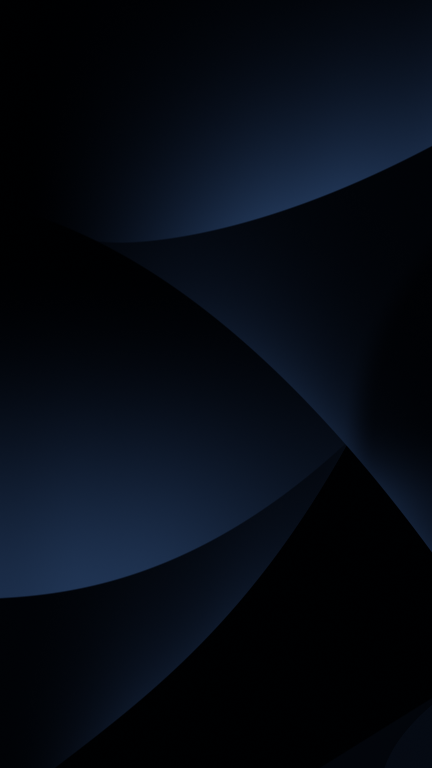
Write a Shadertoy shader that draws this background.

```glsl
float cover(float d) {
    float w = max(1.0 / iResolution.y, 0.0015);
    return smoothstep(-w, w, d);
}

float hash(vec2 p) {
    vec3 q = fract(p.xyx * 0.1031);
    q += dot(q, q.yzx + 33.33);
    return fract((q.x + q.y) * q.z);
}

// Boundary curves, each a height over x
float upperRim(float x) {
    return 0.684 + 0.22 * pow(abs(x - 0.28), 1.7);
}

float diagonal(float x) {
    float t = x - 0.231;
    return 0.684 - t * (0.283 + 0.314 * t);
}

float leftRim(float x) {
    return 0.221 + 0.03 * x + 0.29 * pow(x, 2.2);
}

float bandRim(float x) {
    float s = x - 0.127;
    return s * (0.43 + 0.42 * s * s);
}

// Light on each sheet
float upperLight(vec2 p) {
    float d = max(p.y - upperRim(p.x), 0.0);
    float across = smoothstep(0.05, 0.65, p.x) * (1.0 - 0.2 * smoothstep(0.75, 1.0, p.x));
    return 0.95 * exp(-d * (5.0 + 12.0 * d)) * across;
}

float wedgeLight(vec2 p) {
    float d = max(p.y - diagonal(p.x), 0.0);
    float glow = 0.05 + 0.55 * exp(-10.0 * d) * smoothstep(0.1, 0.75, p.x);
    float rise = max(p.y - 0.44, 0.0);
    float fold = smoothstep(-0.05, 0.03, p.x - 0.84 - 3.0 * rise * rise);
    return glow * (1.0 - 0.65 * fold * smoothstep(0.34, 0.46, p.y));
}

float leftLight(vec2 p) {
    float fall = pow(1.0 - smoothstep(0.18, 0.68, p.y), 1.3);
    float across = 0.87 + 0.13 * smoothstep(0.0, 0.2, p.x);
    return fall * across * (1.0 - 0.45 * smoothstep(0.3, 0.85, p.x));
}

float bandLight(vec2 p) {
    float d = max(p.y - bandRim(p.x), 0.0);
    float along = smoothstep(0.0, 0.35, p.x) * (1.0 - 0.7 * smoothstep(0.5, 0.8, p.x));
    return 0.05 + 0.42 * exp(-9.0 * d) * along;
}

void mainImage(out vec4 fragColor, in vec2 fragCoord) {
    vec2 p = fragCoord / iResolution.xy;

    // Sheets layered from back to front
    float light = mix(wedgeLight(p), upperLight(p), cover(p.y - upperRim(p.x)));
    float lower = mix(bandLight(p), leftLight(p), cover(p.y - leftRim(p.x)));
    lower *= cover(p.y - bandRim(p.x));

    // Faint overlapping sheets in the lower right corner
    float corner = 0.1 * cover(0.35 * (p.x - 0.74) - p.y);
    float tip = cover(p.x - 0.89 - p.y * (0.6 + 9.0 * p.y));
    lower = max(lower, mix(corner, 0.2, tip));
    light = mix(light, lower, cover(diagonal(p.x) - p.y));

    // Blue tone, with fine grain against banding
    vec3 color = vec3(0.13, 0.21, 0.33) * pow(vec3(light), vec3(1.2, 1.1, 1.0));
    color += vec3(0.0, 0.002, 0.006) + (hash(fragCoord) - 0.5) / 255.0;
    fragColor = vec4(max(color, 0.0), 1.0);
}
```
